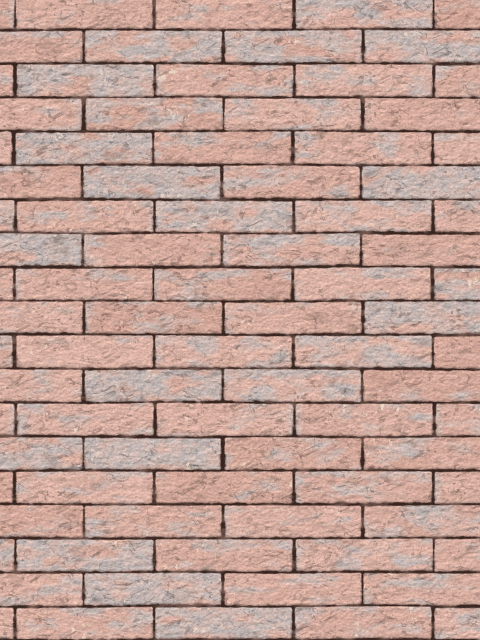
A WebGL 2 fragment shader for this texture:

```glsl
#version 300 es
precision highp float;
// Weathered clay brick wall in running bond with thin dark joints.

#define ROWS 18.87           // courses over the canvas height
#define BRICK_LENGTH 0.2178  // brick pitch, in canvas heights
#define FIRST_JOINT 0.0235   // x of the first upright joint
#define JOINT 0.0031         // mean joint width
#define CORNER 0.0032        // corner radius
#define EDGE_WEAR 0.0036     // roughness of the brick outline
#define RELIEF 0.50          // strength of the surface grain
#define PITS 0.22            // darkness of the hollows
#define GREY_SHARE 0.24      // part of the bricks that is mostly grey

uniform vec2 u_resolution;
out vec4 fragColor;

const vec3 CLAY = vec3(0.865, 0.705, 0.652);
const vec3 RUST = vec3(0.815, 0.645, 0.588);
const vec3 ASH = vec3(0.805, 0.735, 0.712);
const vec3 SLATE = vec3(0.752, 0.706, 0.698);
const vec3 CREAM = vec3(0.94, 0.86, 0.79);
const vec3 GAP = vec3(0.225, 0.15, 0.13);
const vec3 GAP_LIT = vec3(0.44, 0.335, 0.30);

float hash(vec2 p) {
  vec3 q = fract(p.xyx * vec3(0.1031, 0.1030, 0.0973));
  q += dot(q, q.yzx + 33.33);
  return fract((q.x + q.y) * q.z);
}

float noise(vec2 p) {
  vec2 i = floor(p), f = fract(p);
  f = f * f * (3.0 - 2.0 * f);
  return mix(mix(hash(i), hash(i + vec2(1, 0)), f.x),
             mix(hash(i + vec2(0, 1)), hash(i + vec2(1, 1)), f.x), f.y);
}

float fbm(vec2 p) {
  float sum = 0.0, gain = 0.5;
  for (int i = 0; i < 4; i++) {
    sum += gain * noise(p);
    p = mat2(1.6, 1.2, -1.2, 1.6) * p + 17.3;
    gain *= 0.5;
  }
  return sum / 0.9375;
}

float roundedBox(vec2 p, vec2 halfSize, float radius) {
  vec2 d = abs(p) - halfSize + radius;
  return length(max(d, 0.0)) + min(max(d.x, d.y), 0.0) - radius;
}

// Height of the rough face, stretched along the brick.
float surface(vec2 p) {
  return 0.6 * fbm(p * vec2(75.0, 150.0)) + 0.4 * fbm(p * vec2(210.0, 300.0));
}

vec3 brickColor(vec2 p, vec2 local, vec2 halfSize, vec2 id) {
  vec2 shift = 9.0 * vec2(hash(id + 3.1), hash(id + 8.7));
  vec2 q = p + shift;
  float kind = hash(id + 41.0);
  float greyBrick = smoothstep(1.0 - GREY_SHARE - 0.08, 1.0 - GREY_SHARE + 0.12, kind);

  // Fired clay, then ash and slate bloom in soft patches.
  float tone = hash(id + 23.0) * 0.8 + (fbm(q * vec2(22.0, 45.0)) - 0.5) * 0.8;
  vec3 color = mix(CLAY, RUST, clamp(tone, 0.0, 1.0));
  float bloom = fbm(q * vec2(24.0, 60.0)) + 0.06 * local.y / halfSize.y;
  bloom += 0.26 * greyBrick + 0.12 * (hash(id + 61.0) - 0.5);
  color = mix(color, ASH, 0.85 * smoothstep(0.48, 0.82, bloom));
  float slate = smoothstep(0.56, 0.85, bloom) * smoothstep(0.32, 0.65, fbm(q * vec2(80.0, 130.0)));
  color = mix(color, SLATE, slate);
  float endCap = smoothstep(0.88, 0.97, local.x * sign(hash(id + 5.0) - 0.5) / halfSize.x);
  color = mix(color, ASH, 0.6 * endCap * step(0.6, hash(id + 77.0)));

  // Grain lit from above, with hollows and broken creases.
  float relief = surface(q) - surface(q + vec2(-0.0011, 0.0022));
  color *= 1.0 + RELIEF * relief + 0.10 * (noise(q * 420.0) - 0.5);
  float hollow = smoothstep(0.54, 0.78, fbm(q * vec2(120.0, 230.0) + 3.0 * noise(q * 50.0)));
  float rough = 0.35 + 0.65 * smoothstep(0.3, 0.7, noise(q * vec2(35.0, 65.0)));
  color *= 1.0 - PITS * hollow * rough;
  vec2 bent = q * vec2(42.0, 95.0) + 1.2 * noise(q * 70.0);
  float crease = 1.0 - smoothstep(0.0, 0.11, abs(noise(bent) - 0.5));
  color *= 1.0 - 0.6 * PITS * crease * smoothstep(0.45, 0.75, noise(q * vec2(60.0, 90.0)));

  // Sparse cream chips.
  float chips = smoothstep(0.64, 0.78, fbm(q * 120.0)) * smoothstep(0.74, 0.88, noise(q * 24.0));
  return mix(color, CREAM, 0.85 * chips);
}

void main() {
  vec2 p = gl_FragCoord.xy / u_resolution.y;
  float pixel = 1.0 / u_resolution.y;
  float rowHeight = 1.0 / ROWS;

  // Courses sag a little; every other one moves by half a brick.
  vec2 wall = p + vec2(0.0, 0.0022 * (noise(p * vec2(7.0, 16.0)) - 0.5));
  float row = floor(wall.y / rowHeight);
  float x = wall.x - FIRST_JOINT - 0.49 * BRICK_LENGTH * mod(row, 2.0);
  x += 0.004 * (hash(vec2(row, 12.0)) - 0.5);
  vec2 id = vec2(floor(x / BRICK_LENGTH) + 20.0, row + 30.0);
  vec2 local = vec2((fract(x / BRICK_LENGTH) - 0.5) * BRICK_LENGTH,
                    wall.y - (row + 0.5) * rowHeight);

  // Each brick has its own size, seat and tilt.
  vec2 jitter = vec2(hash(id), hash(id + 15.0)) - 0.5;
  local -= jitter * vec2(0.0022, 0.0012);
  local.y -= local.x * 0.012 * (hash(id + 31.0) - 0.5);
  vec2 halfSize = 0.5 * (vec2(BRICK_LENGTH, rowHeight) - JOINT * vec2(1.15, 0.86));
  halfSize -= 0.0007 * vec2(hash(id + 52.0), hash(id + 53.0));
  float edge = roundedBox(local, halfSize, CORNER);
  edge += EDGE_WEAR * (fbm(p * vec2(100.0, 150.0)) - 0.5) * (local.y < 0.0 ? 1.2 : 0.7);

  // Worn rims fade into the shaded joint.
  vec3 brick = brickColor(p, local, halfSize, id);
  float rim = smoothstep(-0.0042, 0.0, edge);
  brick *= 1.0 + rim * (local.y > 0.0 ? 0.02 : -0.20);
  vec3 gap = mix(GAP, GAP_LIT, smoothstep(0.45, 0.8, fbm(p * vec2(40.0, 90.0))));
  float cover = 1.0 - smoothstep(-0.6 * pixel - 0.0006, 0.6 * pixel + 0.0006, edge);
  fragColor = vec4(clamp(mix(gap, brick, cover), 0.0, 1.0), 1.0);
}
```
